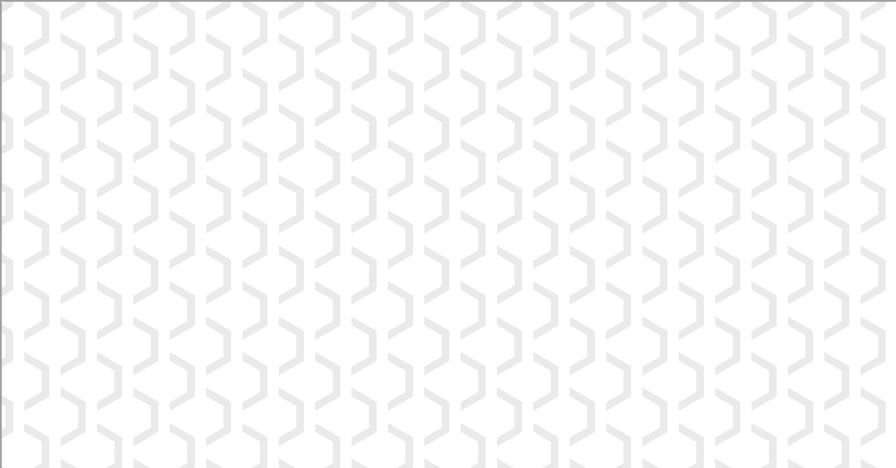
Reproduce this pattern procedurally as a Shadertoy shader.

```glsl
#define COLUMNS 24.64              // column pitches across the canvas width
#define ROW_PITCH 1.951            // all lengths below are in column pitches
#define FIRST_EDGE vec2(1.357, 0.735) // outer edge and centre line, from top left
#define REACH 0.69                 // horizontal extent of one half hexagon
#define STROKE 0.209
#define HALF_SIDE 0.414            // half the height of the upright side
#define BORDER 0.048               // width of the top and left rule
#define PAPER vec3(1.0)
#define INK vec3(0.918)
#define RULE vec3(0.62)

const vec2 SLOPE_NORMAL = vec2(-0.5, 0.8660);
const float CELL_MARGIN = 0.15;    // keeps the outer edge inside its cell

// Signed distance to a half hexagon; q.x runs left from its upright side
float halfHexagon(vec2 q) {
    q.y = abs(q.y);
    float slope = dot(q, SLOPE_NORMAL) - HALF_SIDE * SLOPE_NORMAL.y;
    float outer = max(-q.x, slope);
    float band = max(outer, -outer - STROKE);
    return max(band, q.x - REACH);
}

// Columns of half hexagons, every second one shifted by half a row
float pattern(vec2 p) {
    float across = FIRST_EDGE.x - p.x + CELL_MARGIN;
    float column = floor(across);
    float shift = 0.5 * mod(column, 2.0);
    float row = (p.y - FIRST_EDGE.y) / ROW_PITCH + shift;
    float down = (fract(row + 0.5) - 0.5) * ROW_PITCH;
    return halfHexagon(vec2(across - column - CELL_MARGIN, down));
}

float coverage(float dist, float pixel) {
    return clamp(0.5 - dist / pixel, 0.0, 1.0);
}

void mainImage(out vec4 fragColor, in vec2 fragCoord) {
    float pixel = COLUMNS / iResolution.x;
    vec2 p = vec2(fragCoord.x, iResolution.y - fragCoord.y) * pixel;

    vec3 color = mix(PAPER, INK, coverage(pattern(p), pixel));

    // Thin rule along the top and left edges
    float rule = min(p.x, p.y) - BORDER;
    color = mix(color, RULE, coverage(rule, pixel));

    fragColor = vec4(color, 1.0);
}
```
